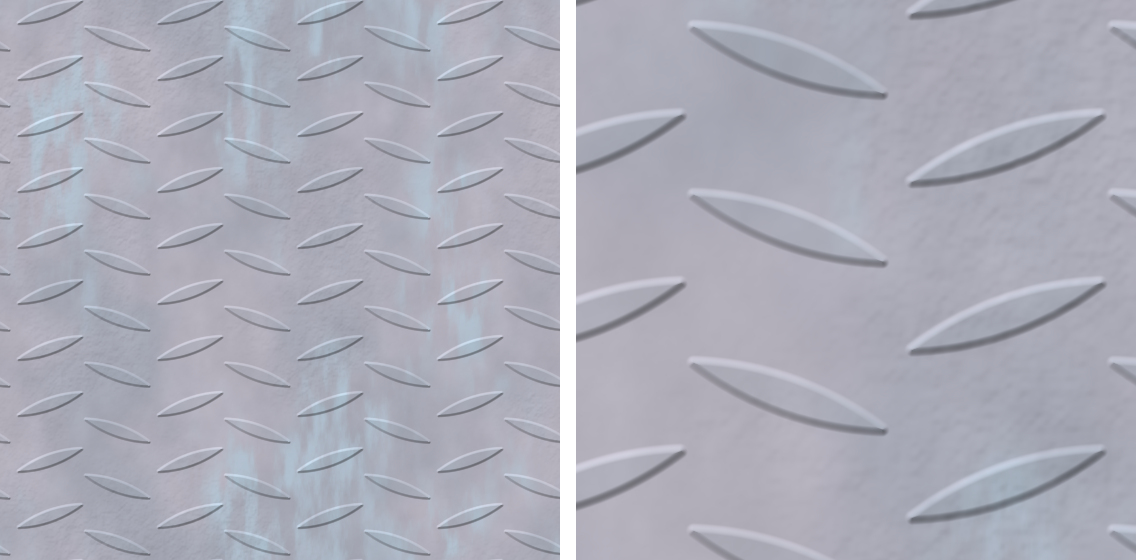
Left: the whole. Right: its middle third, enlarged.
Reproduce this texture procedurally as a WebGL 1 fragment shader.

```glsl
precision highp float;
// Worn steel tread plate: alternating slanted raised lozenges, 4 pairs across and 10 down.

uniform vec2 u_resolution;

float hash(vec2 p) {
  vec3 q = fract(vec3(p.xyx) * 0.1031);
  q += dot(q, q.yzx + 33.33);
  return fract((q.x + q.y) * q.z);
}

// Value noise that wraps over the unit square
float noise(vec2 uv, vec2 period) {
  vec2 p = uv * period;
  vec2 cell = floor(p) + 0.5;
  vec2 f = fract(p);
  f = f * f * (3.0 - 2.0 * f);
  vec2 lo = mod(cell, period);
  vec2 hi = mod(cell + 1.0, period);
  return mix(mix(hash(lo), hash(vec2(hi.x, lo.y)), f.x),
             mix(hash(vec2(lo.x, hi.y)), hash(hi), f.x), f.y);
}

float fbm(vec2 uv, vec2 period) {
  float sum = 0.0;
  float amplitude = 0.5;
  for (int i = 0; i < 5; i++) {
    sum += amplitude * noise(uv, period);
    uv += vec2(0.37, 0.61);
    period *= 2.0;
    amplitude *= 0.5;
  }
  return sum;
}

// Distance to a lens with slightly rounded tips
float lens(vec2 p, float halfLength, float halfWidth, float rounding) {
  p = abs(p);
  float radius = (halfLength * halfLength + halfWidth * halfWidth) / (2.0 * halfWidth);
  float drop = radius - halfWidth;
  float side = length(p + vec2(0.0, drop)) - radius;
  float tip = length(p - vec2(halfLength, 0.0));
  bool nearTip = p.y * halfLength < (p.x - halfLength) * drop;
  return (nearTip ? tip : side) - rounding;
}

// One lattice of lozenges, centred at a fraction of the cell
float lozenges(vec2 uv, vec2 center, float angle) {
  vec2 grid = vec2(4.0, 10.0);
  vec2 p = (fract(uv * grid - center + 0.5) - 0.5) / grid;
  float c = cos(angle);
  float s = sin(angle);
  p = vec2(c * p.x + s * p.y, c * p.y - s * p.x);
  return lens(p, 0.0595, 0.0092, 0.003);
}

float tread(vec2 uv) {
  return min(lozenges(uv, vec2(0.359, 0.79), 0.34),
             lozenges(uv, vec2(0.839, 0.315), -0.34));
}

// Raised treads plus fine pitting
float height(vec2 uv, float roughness) {
  float raised = 0.004 * (1.0 - smoothstep(-0.0045, 0.0015, tread(uv)));
  float pits = noise(uv, vec2(110.0)) + 0.5 * noise(uv + 0.43, vec2(230.0));
  return raised + roughness * pits;
}

void main() {
  vec2 uv = gl_FragCoord.xy / u_resolution;

  // Mottled grey metal
  float mottle = smoothstep(0.3, 0.7, fbm(uv, vec2(5.0)));
  vec3 color = mix(vec3(0.645, 0.655, 0.705), vec3(0.705, 0.692, 0.738), mottle);
  color *= 0.95 + 0.1 * fbm(uv + 0.15, vec2(24.0, 18.0));

  // Pale blue vertical wear
  float patches = smoothstep(0.46, 0.72, fbm(uv + vec2(0.21, 0.73), vec2(6.0, 4.0)));
  float streaks = smoothstep(0.3, 0.7, fbm(uv + 0.6, vec2(42.0, 13.0)));
  color = mix(color, vec3(0.70, 0.78, 0.84), 0.75 * patches * streaks);

  // Cooler tread tops
  float top = 1.0 - smoothstep(-0.003, 0.0, tread(uv));
  color *= mix(vec3(1.0), vec3(0.965, 0.985, 0.985), top);

  // Relief lit from the upper left
  float roughness = mix(0.0001, 0.0007, smoothstep(0.42, 0.68, fbm(uv + 0.81, vec2(5.0))));
  float e = 0.001;
  float h = height(uv, roughness);
  vec2 slope = vec2(height(uv + vec2(e, 0.0), roughness) - h,
                    height(uv + vec2(0.0, e), roughness) - h) / e;
  float relief = dot(slope, vec2(0.45, -0.89));
  color *= 1.0 + 0.19 * max(relief, 0.0) + 0.36 * min(relief, 0.0);

  gl_FragColor = vec4(color, 1.0);
}
```
